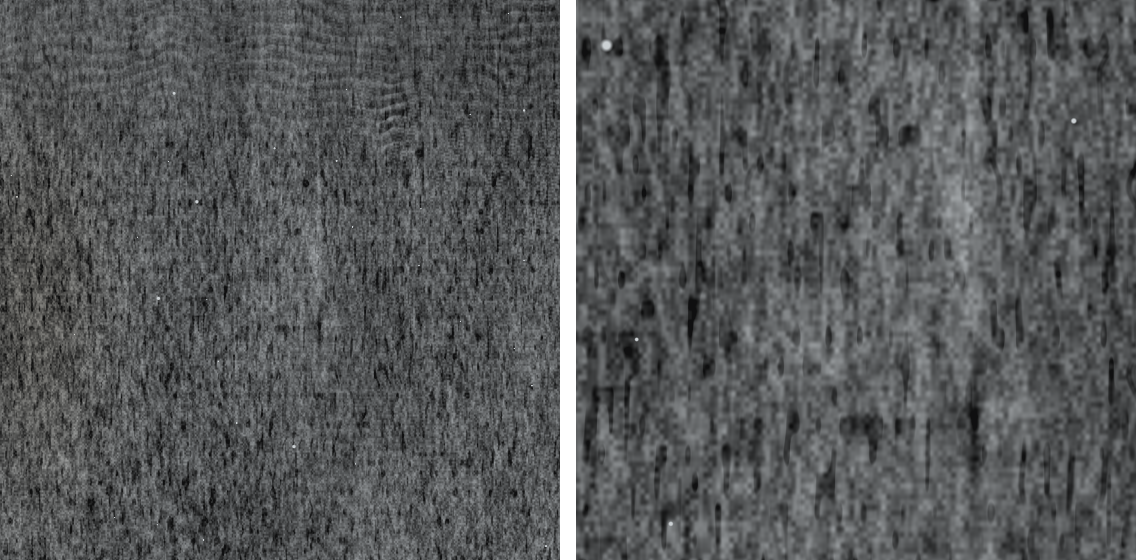
Left: the whole. Right: its middle third, enlarged.
A WebGL 1 fragment shader for this texture:

```glsl
precision highp float;
// Weathered charcoal bark: fine vertical fibres and grit over broad soft bands,
// with wavy cross ripples, pits, narrow vertical cracks and a few pale specks.
// Layers of stretched value noise are summed into one tone, then tinted.

uniform vec2 u_resolution;

const float BASE_TONE = 0.337;
const vec3 COOL_TINT = vec3(0.975, 1.0, 1.015);
const vec3 WARM_TINT = vec3(1.015, 1.0, 0.955);

const vec2 GRIT_SCALE = vec2(370.0, 310.0);   // cells across the canvas
const vec2 FIBRE_SCALE = vec2(270.0, 85.0);
const vec2 STRAND_SCALE = vec2(120.0, 17.0);
const vec2 PIT_SCALE = vec2(215.0, 58.0);
const vec2 CRACK_CELLS = vec2(44.0, 17.0);
const vec2 SPECK_CELLS = vec2(9.0, 9.0);

const float GRIT_GAIN = 0.20;
const float FIBRE_GAIN = 0.21;
const float STRAND_GAIN = 0.09;
const float MOTTLE_GAIN = 0.07;
const float BAND_GAIN = 0.08;
const float CLOUD_GAIN = 0.10;
const float RIPPLE_GAIN = 0.11;
const float RIPPLE_COUNT = 43.0;
const float PIT_DEPTH = 0.15;
const float CRACK_DEPTH = 0.20;

float hash(vec2 p) {
  return fract(sin(dot(p, vec2(127.1, 311.7))) * 43758.5453);
}

// Value noise centred on zero, from -0.5 to 0.5
float noise(vec2 p) {
  vec2 i = floor(p);
  vec2 f = fract(p);
  f = f * f * (3.0 - 2.0 * f);
  float low = mix(hash(i), hash(i + vec2(1.0, 0.0)), f.x);
  float high = mix(hash(i + vec2(0.0, 1.0)), hash(i + 1.0), f.x);
  return mix(low, high, f.y) - 0.5;
}

float cloud(vec2 p) {
  float sum = 0.0;
  float gain = 0.6;
  for (int i = 0; i < 4; i++) {
    sum += gain * noise(p);
    p = p * 2.03 + 17.3;
    gain *= 0.55;
  }
  return sum;
}

// Soft elliptical window, 1 at the centre
float patchMask(vec2 p, vec2 centre, vec2 radius) {
  vec2 d = (p - centre) / radius;
  return exp(-dot(d, d));
}

// Sharp lit crests with shaded undersides, bent into short arcs
float ripples(vec2 p) {
  float bend = 2.2 * noise(p * vec2(13.0, 5.0)) + 0.7 * noise(p * vec2(37.0, 22.0));
  float wave = fract(p.y * RIPPLE_COUNT + bend);
  float crest = smoothstep(0.0, 0.65, wave) * (1.0 - smoothstep(0.72, 1.0, wave));
  return crest * crest - 0.33;
}

// Thin vertical slits, at most one in each cell
float cracks(vec2 p) {
  vec2 q = p * CRACK_CELLS;
  q.x += 0.5 * noise(p * vec2(20.0, 45.0));
  vec2 cell = floor(q);
  vec2 d = fract(q) - vec2(0.3 + 0.4 * hash(cell + 3.1), 0.5);
  float halfLength = 0.2 + 0.28 * hash(cell + 8.7);
  float taper = 1.0 - smoothstep(0.4, 1.0, abs(d.y) / halfLength);
  float slit = 1.0 - smoothstep(0.03, 0.12, abs(d.x));
  return slit * taper * step(0.62, hash(cell + 5.9));
}

float specks(vec2 p) {
  vec2 q = p * SPECK_CELLS;
  vec2 cell = floor(q);
  vec2 centre = 0.15 + 0.7 * vec2(hash(cell + 2.3), hash(cell + 6.1));
  float radius = mix(0.010, 0.030, pow(hash(cell + 9.4), 3.0));
  float dist = length(fract(q) - centre);
  return (1.0 - smoothstep(radius * 0.5, radius * 1.4, dist)) * step(0.6, hash(cell + 4.8));
}

void main() {
  vec2 p = gl_FragCoord.xy / u_resolution;
  vec2 grain = p + vec2(0.006 * noise(p * vec2(8.0, 6.0)), 0.0);

  // Where each kind of surface dominates
  float top = smoothstep(0.66, 0.92, p.y);
  float scar = patchMask(p, vec2(0.60, 0.24), vec2(0.11, 0.26));
  float fold = patchMask(p, vec2(0.698, 0.79), vec2(0.021, 0.075));
  float roughness = mix(1.08, 0.72, max(top, 0.5 * scar));

  // Fine grain
  float tone = GRIT_GAIN * noise(grain * GRIT_SCALE);
  tone += FIBRE_GAIN * noise(grain * FIBRE_SCALE + 31.0);
  tone += STRAND_GAIN * noise(grain * STRAND_SCALE + 57.0);
  tone -= PIT_DEPTH * smoothstep(0.17, 0.36, noise(grain * PIT_SCALE + 83.0));
  tone *= roughness;

  // Broad light and shade
  tone += BASE_TONE + MOTTLE_GAIN * noise(p * vec2(62.0, 40.0));
  tone += BAND_GAIN * noise(grain * vec2(17.0, 2.2) + 11.0);
  tone += CLOUD_GAIN * cloud(p * vec2(4.0, 3.2) + 5.0);

  // Ripples, the pale ridge, cracks and specks
  float rippleMask = top * (0.65 + 0.9 * noise(p * vec2(11.0, 9.0))) + 0.5 * scar + 1.8 * fold;
  tone += RIPPLE_GAIN * rippleMask * ripples(p);
  float ridge = patchMask(grain, vec2(0.562, 0.55), vec2(0.010, 0.10));
  tone += ridge * (0.12 + 0.12 * noise(p * vec2(90.0, 60.0)));
  float cleft = patchMask(grain, vec2(0.571, 0.41), vec2(0.003, 0.045));
  float crackMask = 0.25 + 0.75 * patchMask(p, vec2(0.60, 0.30), vec2(0.17, 0.40));
  tone -= CRACK_DEPTH * max(cracks(p) * crackMask, 1.2 * cleft);
  tone = mix(clamp(tone, 0.06, 0.75), 0.82, specks(p));

  float warmth = patchMask(p, vec2(0.06, 0.45), vec2(0.14, 0.35));
  gl_FragColor = vec4(tone * mix(COOL_TINT, WARM_TINT, 0.8 * warmth), 1.0);
}
```
